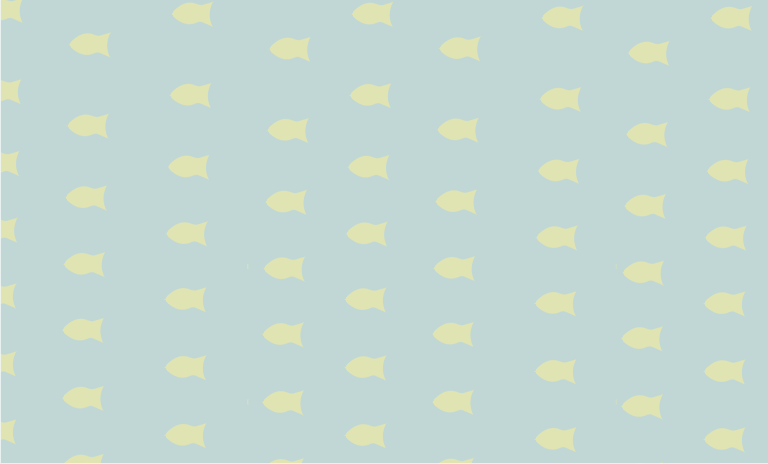
Give the GLSL for this pattern, as a WebGL 1 fragment shader.

```glsl
precision highp float;
// Pale yellow fish in nine staggered columns of seven on a flat blue-green ground.
// Each fish is bounded by a back, a belly and a notched tail curve; columns
// wander on a four-column cycle, and rows tighten and drift left going down.

uniform vec2 u_resolution;

#define SPAN 768.0                        // design units across the canvas
#define COLUMNS 9
#define ROWS 7
#define COLUMN_STEP 92.5
#define ROW_STEP 66.7
#define STAGGER 33.8                      // drop of every odd column
#define HALF_LENGTH 21.0                  // half of a fish, nose to tail tip
#define GROUND vec3(0.752, 0.845, 0.836)
#define FISH vec3(0.878, 0.890, 0.700)
#define EDGE vec3(0.94, 0.96, 0.96)

const float PI = 3.14159265;

float smoothMax(float a, float b, float k) {
  float h = max(k - abs(a - b), 0.0) / k;
  return max(a, b) + h * h * k * 0.25;
}

// Rounded half-height of the body, reaching zero at t = 0 and t = len
float bodyProfile(float t, float len) {
  return pow(max(sin(PI * t / len), 0.0), 0.8);
}

// Approximate signed distance to a fish facing left, y upward
float fishDistance(vec2 q) {
  float t = clamp((q.x + HALF_LENGTH) / (2.0 * HALF_LENGTH), 0.0, 1.0);
  float back = smoothMax(11.4 * bodyProfile(t, 0.9), 12.2 * t, 3.0);
  float belly = smoothMax(10.2 * bodyProfile(t, 0.86), 18.0 * t - 5.1, 3.0);
  // Ease both curves to meet at the nose
  float nose = smoothstep(0.0, 0.06, t);
  back = back * nose - 0.5;
  belly = belly * nose + 0.5;
  float tail = 17.5 + 0.05 * q.y + 0.02 * q.y * q.y;
  float sides = max(q.y - back, -q.y - belly) * 0.85;
  return max(max(sides, q.x - tail), -q.x - HALF_LENGTH);
}

// Top fish of a column, y downward
vec2 columnStart(float i) {
  float c = cos(0.5 * PI * i);
  float s = sin(0.5 * PI * i);
  float x = 4.75 + COLUMN_STEP * i - 2.5 * c - 7.5 * s - 11.0 * step(6.5, i);
  float y = 10.6 + i + STAGGER * mod(i, 2.0) - 0.9 * c - 1.2 * s;
  return vec2(x, y);
}

// Offset of a row from the top of its column
vec2 rowOffset(float j) {
  float settle = 1.0 - exp(-1.3 * j);
  float y = ROW_STEP * j + settle * (20.0 - 1.2 * cos(0.5 * PI * j));
  return vec2(-min(1.85 * j, 6.8), y);
}

float cover(float d, float pixel) {
  return 1.0 - smoothstep(-0.6 * pixel, 0.6 * pixel, d);
}

void main() {
  float pixel = SPAN / u_resolution.x;
  vec2 p = vec2(gl_FragCoord.x, u_resolution.y - gl_FragCoord.y) * pixel;

  // Nearest fish
  float d = 1000.0;
  for (int i = 0; i < COLUMNS; i++) {
    vec2 start = columnStart(float(i));
    if (abs(p.x - start.x) > 40.0) continue;
    for (int j = 0; j < ROWS; j++) {
      vec2 q = p - start - rowOffset(float(j));
      if (abs(q.y) < 20.0) d = min(d, fishDistance(vec2(q.x, -q.y)));
    }
  }
  float ink = cover(d, pixel);

  // Faint stray slivers beside two of the columns
  for (int k = 0; k < 2; k++) {
    for (int j = 0; j < 2; j++) {
      vec2 q = abs(p - vec2(247.7, 266.5) - vec2(368.6, 0.0) * float(k)
                     - vec2(0.0, 135.5) * float(j));
      float sliver = max(q.x - 0.6, q.y - 2.5);
      ink = max(ink, cover(sliver, pixel) * (0.7 - 0.3 * float(k)));
    }
  }

  // Thin pale trim along the left and bottom edges
  float bottom = gl_FragCoord.y * pixel;
  float trim = cover(min(p.x, bottom) - 0.8, pixel);
  gl_FragColor = vec4(mix(mix(GROUND, FISH, ink), EDGE, trim), 1.0);
}
```
